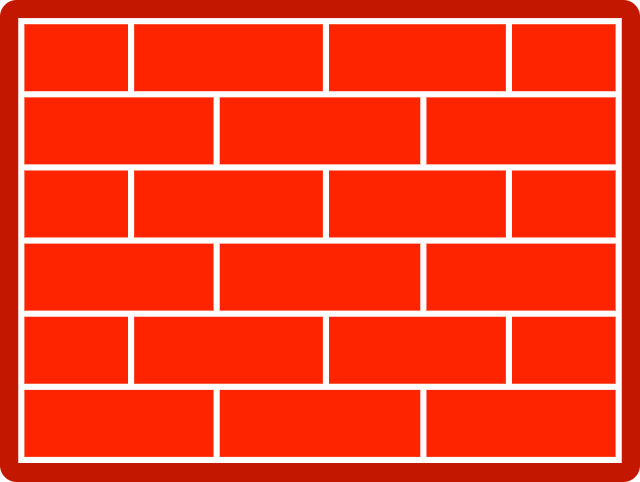
Give the GLSL for this pattern, as a Shadertoy shader.

```glsl
#define ROWS 6.0
#define WALL_HALF vec2(0.4667, 0.3428)   // wall half size, canvas width = 1
#define WALL_SHIFT vec2(0.0, 0.0007)
#define JOINT_HALF 0.0048
#define WIDE_JOINT 0.1615                // joints of the three-brick courses
#define SPLIT_JOINT 0.2952               // outer joints of the four-brick courses
#define MID_JOINT 0.0093
#define CORNER_RADIUS 0.026
#define BRICK_COLOR vec3(1.0, 0.14, 0.0)
#define FRAME_COLOR vec3(0.77, 0.09, 0.0)
#define MORTAR_COLOR vec3(1.0, 0.995, 0.995)

float roundedBox(vec2 p, vec2 halfSize, float radius) {
    vec2 q = abs(p) - halfSize + radius;
    return length(max(q, 0.0)) + min(max(q.x, q.y), 0.0) - radius;
}

float coverage(float dist, float pixel) {
    return clamp(0.5 - dist / pixel, 0.0, 1.0);
}

// Distance to the nearest mortar centre line inside the wall
float jointDistance(vec2 p) {
    float course = (p.y + WALL_HALF.y) * ROWS / (2.0 * WALL_HALF.y);
    float rowHeight = 2.0 * WALL_HALF.y / ROWS;
    float bed = abs(fract(course + 0.5) - 0.5) * rowHeight;

    float wide = abs(abs(p.x) - WIDE_JOINT);
    float split = min(abs(abs(p.x) - SPLIT_JOINT), abs(p.x - MID_JOINT));
    float upright = mod(floor(course), 2.0) < 0.5 ? wide : split;
    return min(bed, upright);
}

void mainImage(out vec4 fragColor, in vec2 fragCoord) {
    float pixel = 1.0 / iResolution.x;
    vec2 p = (fragCoord - 0.5 * iResolution.xy) * pixel;
    vec2 canvasHalf = 0.5 * iResolution.xy * pixel;

    // Rounded frame on a pale ground
    float frame = roundedBox(p, canvasHalf, CORNER_RADIUS);
    vec3 color = mix(MORTAR_COLOR, FRAME_COLOR, coverage(frame, pixel));

    // Mortar panel, then the bricks between its joints
    vec2 wall = p - WALL_SHIFT;
    vec2 edge = abs(wall) - WALL_HALF;
    float border = max(edge.x, edge.y);
    color = mix(color, MORTAR_COLOR, coverage(border - JOINT_HALF, pixel));

    float brick = JOINT_HALF - min(jointDistance(wall), max(-border, 0.0));
    color = mix(color, BRICK_COLOR, coverage(brick, pixel));

    fragColor = vec4(color, 1.0);
}
```
